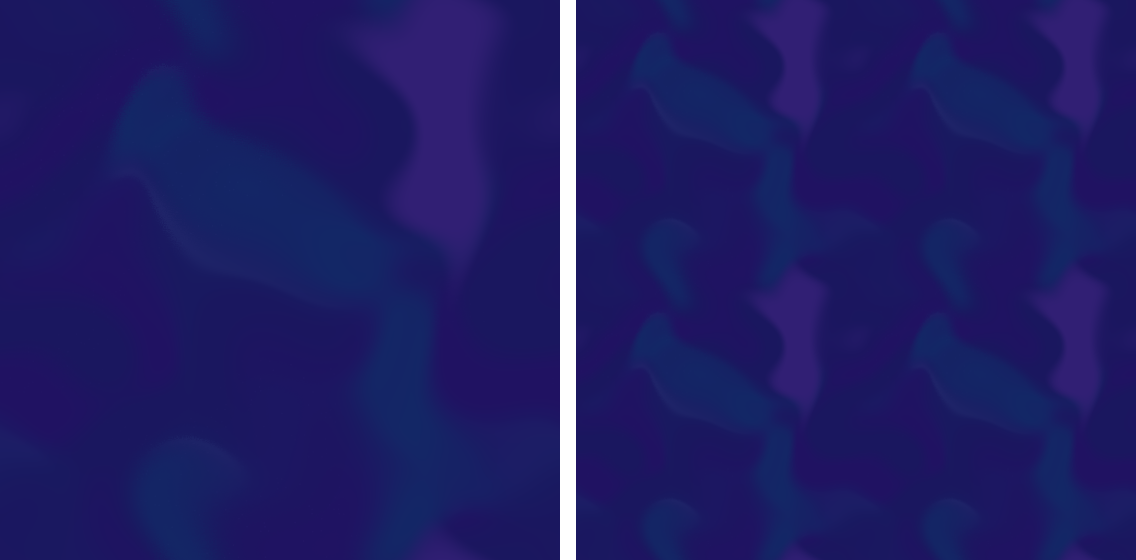
Left: one tile. Right: repeated 2 by 2.
A WebGL 1 fragment shader for this texture:

```glsl
precision highp float;
// Soft indigo nebula with blue haze, violet clouds, pale creases and fine spray; tiles.

#define WARP 0.06         // bend of the clouds
#define SPRAY 0.010       // scatter of the dissolved edges
#define GRAIN 512.0       // spray cells per side
#define DOT_CELLS 128.0   // speck cells per side
#define BLUE_START -0.35
#define BLUE_FULL 1.35
#define VIOLET_START 0.95
#define VIOLET_FULL 1.85
#define CREASE_GLOW 0.65

const float TAU = 6.28318;
const vec3 INDIGO = vec3(0.102, 0.090, 0.372);
const vec3 PLUM   = vec3(0.125, 0.072, 0.385);
const vec3 BLUE   = vec3(0.075, 0.152, 0.400);
const vec3 VIOLET = vec3(0.192, 0.122, 0.455);
const vec3 PALE   = vec3(0.155, 0.190, 0.450);

uniform vec2 u_resolution;

float hash(vec2 p) {
  return fract(sin(dot(p, vec2(127.1, 311.7))) * 43758.5);
}

// Layered sines with whole-number wave vectors: wraps, unit variance.
float waves(vec2 uv, float seed) {
  float sum = 0.0;
  float power = 0.0;
  for (int i = 0; i < 12; i++) {
    vec2 id = vec2(float(i), seed);
    vec2 k = floor(vec2(hash(id), hash(id + 31.0)) * 7.0) - 3.0;
    float k2 = dot(k, k);
    float amp = min(k2, 1.0) / (1.0 + 0.3 * k2);
    sum += amp * sin(TAU * (dot(k, uv) + hash(id + 67.0)));
    power += 0.5 * amp * amp;
  }
  return sum * inversesqrt(power + 0.001);
}

// Sparse round specks, one candidate per wrapping cell.
float specks(vec2 uv) {
  vec2 cell = floor(uv * DOT_CELLS);
  vec2 id = mod(cell, DOT_CELLS);
  vec2 center = 0.3 + 0.4 * vec2(hash(id + 5.0), hash(id + 11.0));
  float d = length(uv * DOT_CELLS - cell - center);
  return step(0.93, hash(id + 19.0)) * smoothstep(0.28, 0.08, d);
}

void main() {
  vec2 uv = gl_FragCoord.xy / u_resolution;

  // Patches of spray dissolve the edges, other patches stay smooth
  float sprayMask = smoothstep(0.0, 1.5, waves(uv, 7.0));
  vec2 grainId = mod(floor(uv * GRAIN), GRAIN);
  vec2 scatter = vec2(hash(grainId), hash(grainId + 43.0)) - 0.5;
  vec2 p = uv + scatter * SPRAY * sprayMask;

  // Folded cloud space
  p += WARP * vec2(waves(p, 1.0), waves(p, 2.0));

  float blueField = waves(p, 3.0);
  float violetField = waves(p, 4.0);
  float tone = waves(p, 5.0);
  float creaseMask = smoothstep(0.3, 1.7, waves(p, 6.0));

  float blue = smoothstep(BLUE_START, BLUE_FULL, blueField);
  float violet = smoothstep(VIOLET_START, VIOLET_FULL, violetField);

  // Creases: crisp on one side, fading into the haze on the other
  float rise = blueField - 0.3;
  float crease = smoothstep(-0.12, 0.12, rise) * exp(-3.0 * max(rise, 0.0));

  vec3 color = mix(INDIGO, PLUM, smoothstep(-1.2, 1.4, tone));
  color = mix(color, BLUE, blue * (0.88 + 0.12 * sin(2.0 * tone)));
  color = mix(color, VIOLET, violet);
  color = mix(color, PALE, CREASE_GLOW * crease * creaseMask * (1.0 - violet));

  // Faint specks, strongest in the sprayed clouds
  color += vec3(0.035, 0.030, 0.040) * specks(uv) * sprayMask * (0.3 + 0.7 * violet);

  gl_FragColor = vec4(color, 1.0);
}
```
